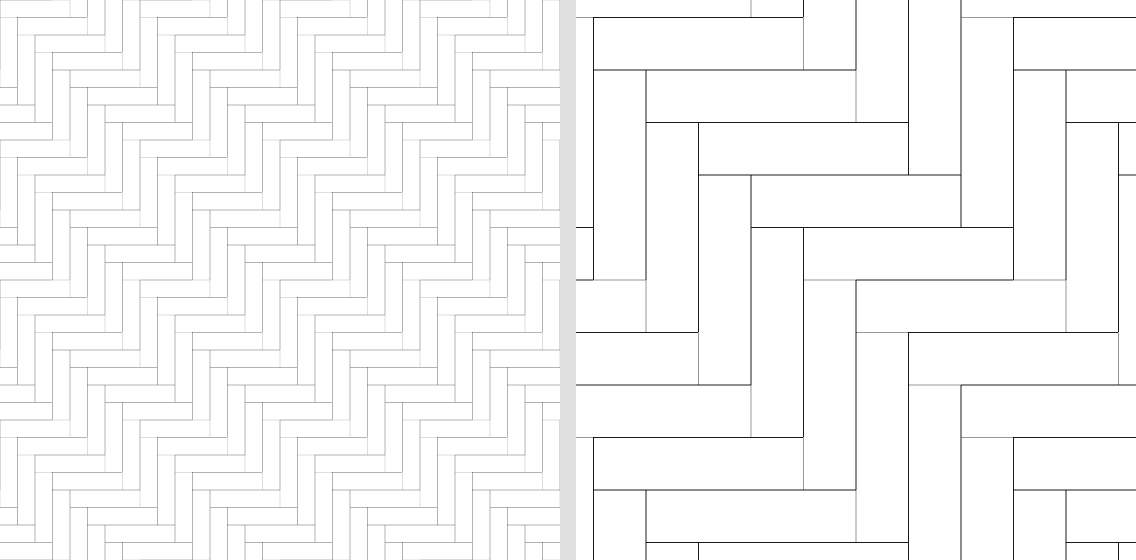
Left, the full canvas; right, a detail of the centre.
Reproduce this pattern procedurally as a Shadertoy shader.

```glsl
// Herringbone of thin outlined 4:1 planks stepping diagonally on a square grid.
// Each grid edge is tested for belonging to a plank outline, then inked with
// exact pixel coverage; some plank ends are fainter, and whole repeats tile.

#define REPEATS 4.0          // herringbone periods across and down
#define PLANK 4.0            // plank length in cells; its width is one cell
#define LINE_WIDTH 0.0170    // outline width in cells
#define FAINT 0.45           // strength of the lighter plank ends
#define PAPER vec3(1.0)
#define INK vec3(0.0)

const float PERIOD = 2.0 * PLANK;

// Fraction of a pixel covered by a line at signed distance d
float lineCoverage(float d, float pixel) {
    float lo = max(-0.5 * LINE_WIDTH, d - 0.5 * pixel);
    float hi = min(0.5 * LINE_WIDTH, d + 0.5 * pixel);
    return clamp((hi - lo) / pixel, 0.0, 1.0);
}

// Strength of the upright edge at column line x in the given row
float uprightEdge(float x, float row) {
    float k = mod(x - row, PERIOD);
    if (k > 0.5 && k < PLANK - 0.5) return 0.0;     // inside a level plank
    bool rightEnd = abs(k - PLANK) < 0.5;
    bool faint = rightEnd && mod(x + PLANK, PERIOD) < PLANK + 0.5;
    return faint ? FAINT : 1.0;
}

// Strength of the level edge at row line y in the given column
float levelEdge(float y, float column) {
    float k = mod(y - column, PERIOD);
    if (k > 1.5 && k < PLANK + 0.5) return 0.0;     // inside an upright plank
    float phase = mod(y, PERIOD);
    bool topEnd = abs(k - 1.0) < 0.5;
    bool bottomEnd = abs(k - PLANK - 1.0) < 0.5;
    bool faint = (topEnd && phase < PLANK - 0.5) || (bottomEnd && phase < 0.5);
    return faint ? FAINT : 1.0;
}

void mainImage(out vec4 fragColor, in vec2 fragCoord) {
    // Cell coordinates with rows counted downwards
    float cells = REPEATS * PERIOD;
    vec2 uv = fragCoord / iResolution.xy;
    vec2 p = vec2(uv.x, 1.0 - uv.y) * cells;
    vec2 pixel = cells / iResolution.xy;

    vec2 cell = floor(p);
    vec2 edge = floor(p + 0.5);
    vec2 d = p - edge;

    // Outlines in both directions
    float upright = lineCoverage(d.x, pixel.x) * uprightEdge(edge.x, cell.y);
    float level = lineCoverage(d.y, pixel.y) * levelEdge(edge.y, cell.x);
    float ink = 1.0 - (1.0 - upright) * (1.0 - level);

    fragColor = vec4(mix(PAPER, INK, ink), 1.0);
}
```
